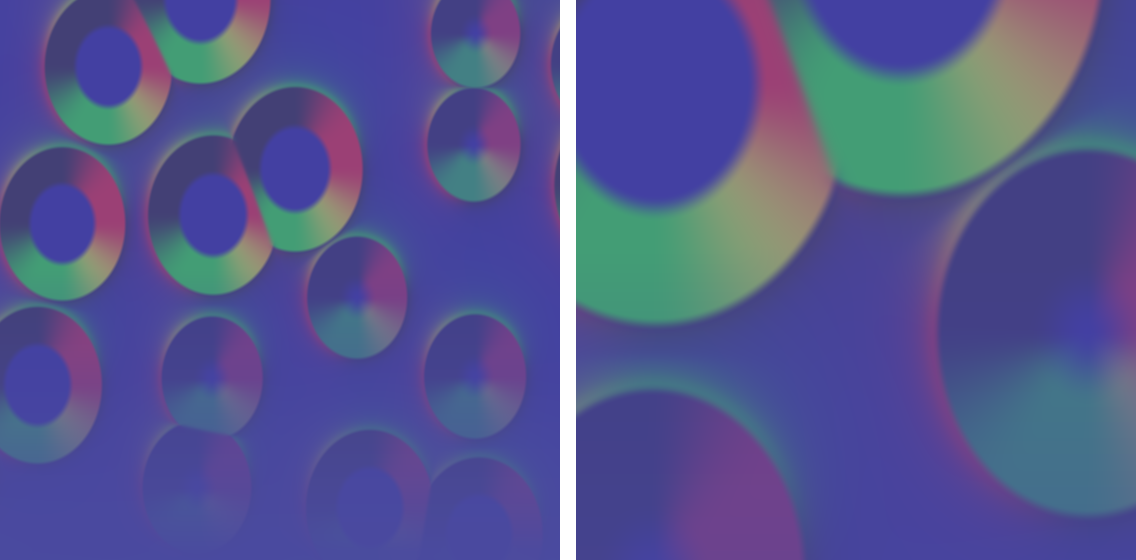
Left, the full canvas; right, a detail of the centre.
Give the GLSL for this texture map, as a Shadertoy shader.

```glsl
// Normal-map style field of oval craters with flat floors, cone pits and raised rims.
// Jittered cells place the craters; a soft minimum of their distances cuts
// overlapping ones along clean seams. Relief fades toward the lower edge.

#define CELL vec2(0.235, 0.215)  // grid cell, in squashed space
#define STRETCH 1.22             // height / width of a crater
#define JITTER 0.66
#define PRESENCE 0.9             // share of cells holding a crater
#define PIT_SHARE 0.36           // share of small craters without a floor
#define SEAM 300.0               // sharpness of seams
#define RIM_WIDTH 0.009
#define HALO_WIDTH 0.042
#define FADE_HEIGHT 0.52

const vec3 FLAT_TOP = vec3(0.262, 0.252, 0.635);
const vec3 FLAT_LOW = vec3(0.290, 0.288, 0.625);
const vec3 TILT_TINT = vec3(0.345, 0.365, -0.175);

vec3 hash3(vec2 p) {
    vec3 q = fract(p.xyx * vec3(0.1031, 0.1030, 0.0973) + 0.317);
    q += dot(q, q.yxz + 33.33);
    return fract((q.xxy + q.yzz) * q.zyx);
}

// Channel response of a surface tilt: red to one side, green downward, steepness
vec3 tiltResponse(vec2 dir) {
    return vec3(smoothstep(vec2(-0.06), vec2(0.88), dir), 1.0);
}

// Tilt of one crater: wall inside, thin rim outside
vec3 craterRelief(vec2 dir, float len, float radius, bool pit) {
    float dist = len - radius;
    float q = len / radius;
    float wall = pit ? 0.68 * smoothstep(0.0, 0.4, q)
                     : smoothstep(0.46, 0.57, q);
    float rim = 0.72 * exp(-max(dist, 0.0) / RIM_WIDTH);
    float outside = smoothstep(-0.004, 0.003, dist);
    return mix(tiltResponse(dir) * wall, tiltResponse(-dir) * rim, outside);
}

void mainImage(out vec4 fragColor, in vec2 fragCoord) {
    vec2 uv = fragCoord / iResolution.y;
    vec2 p = uv / vec2(1.0, STRETCH);
    vec2 home = floor(p / CELL);

    vec3 relief = vec3(0.0), halo = vec3(0.0);
    float total = 1e-30, nearest = 1.0;

    // Gather the craters of the surrounding cells
    for (int j = -2; j <= 2; j++)
    for (int i = -2; i <= 2; i++) {
        vec2 id = home + vec2(i, j);
        vec3 place = hash3(id + 17.0);
        vec3 kind = hash3(id + 71.0);
        if (place.z > PRESENCE) continue;

        bool pit = kind.x < PIT_SHARE;
        float radius = pit ? mix(0.070, 0.100, kind.y) : mix(0.112, 0.126, kind.y);
        vec2 center = (id + 0.5 + JITTER * (place.xy - 0.5)) * CELL;
        vec2 d = p - center;
        float len = max(length(d), 1e-4);
        vec2 dir = vec2(d.x, -d.y) / len;
        float dist = len - radius;

        float weight = exp(-SEAM * dist);
        relief += weight * craterRelief(dir, len, radius, pit);
        total += weight;
        halo += 0.2 * tiltResponse(-dir) * exp(-max(dist, 0.0) / HALO_WIDTH);
        nearest = min(nearest, dist);
    }
    relief /= total;
    relief += halo * smoothstep(-0.002, 0.006, nearest);

    // Fade the relief toward the lower edge and tint the flat ground
    float strength = clamp(uv.y / FADE_HEIGHT, 0.03, 1.0);
    vec3 ground = mix(FLAT_LOW, FLAT_TOP, smoothstep(0.0, 0.5, uv.y));
    vec3 color = ground + relief * strength * TILT_TINT;
    fragColor = vec4(clamp(color, 0.0, 1.0), 1.0);
}
```
